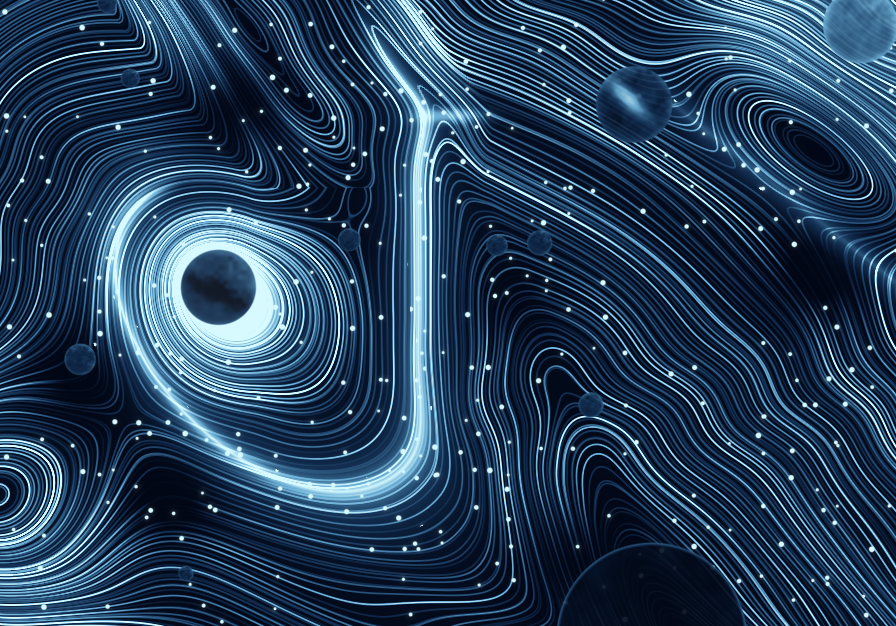
This background is drawn by a WebGL 2 fragment shader. Its source:

```glsl
#version 300 es
precision highp float;
// Glowing blue streamlines curling around a planet, with sparks and glassy spheres.
uniform vec2 u_resolution;
out vec4 outColor;

#define LINE_DENSITY 72.0
#define LINE_WIDTH 0.0014
#define LINE_GAIN 1.75
#define RIDGE_GAIN 1.0
#define SPARK_CELL 0.052
#define SPARK_SIZE 0.0040
#define VORTEX vec2(0.349, 0.541)

const vec3 DEEP = vec3(0.004, 0.025, 0.08), NAVY = vec3(0.06, 0.16, 0.29);
const vec3 STEEL = vec3(0.17, 0.34, 0.49), SKY = vec3(0.43, 0.69, 0.84);
const vec3 ICE = vec3(0.84, 0.98, 1.0);

// Spheres: centre, radius
const vec3 SPHERES[12] = vec3[](
  vec3(0.349, 0.541, 0.060), vec3(1.375, 0.959, 0.060), vec3(1.013, 0.833, 0.061),
  vec3(1.041, -0.019, 0.152), vec3(0.208, 0.875, 0.015), vec3(0.558, 0.617, 0.018),
  vec3(0.794, 0.608, 0.017), vec3(0.862, 0.612, 0.020), vec3(0.944, 0.353, 0.020),
  vec3(0.128, 0.426, 0.025), vec3(0.171, 0.996, 0.016), vec3(0.297, 0.084, 0.012));

// Soft light and shade: centre, radius, strength
const vec4 BLOBS[12] = vec4[](
  vec4(1.20, 0.97, 0.14, 0.60), vec4(0.64, 0.92, 0.10, 0.80), vec4(0.88, 0.74, 0.18, 0.40),
  vec4(0.04, 0.18, 0.13, 0.50), vec4(0.38, 0.82, 0.11, -0.70), vec4(0.13, 0.39, 0.09, -0.80),
  vec4(0.27, 0.21, 0.08, -0.85), vec4(1.31, 0.57, 0.10, -0.80), vec4(0.82, 0.53, 0.08, -0.50),
  vec4(1.30, 0.77, 0.11, -0.40), vec4(0.93, 0.10, 0.11, -0.65), vec4(0.35, 0.54, 0.20, 0.35));

float hash(vec2 p) { return fract(sin(dot(p, vec2(127.1, 311.7))) * 43758.5453); }

float noise(vec2 p) {
  vec2 i = floor(p), f = fract(p);
  f = f * f * (3.0 - 2.0 * f);
  return mix(mix(hash(i), hash(i + vec2(1, 0)), f.x),
             mix(hash(i + vec2(0, 1)), hash(i + vec2(1, 1)), f.x), f.y);
}

float smoothMin(float a, float b, float k) {
  float h = max(k - abs(a - b), 0.0) / k;
  return min(a, b) - h * h * k * 0.25;
}

float bump(vec2 d, vec2 size) { d /= size; return exp(-dot(d, d)); }

// Size of the tilted, off-centre ellipse through p; 1 on the bright rim
float vortexRadius(vec2 p) {
  vec2 d = p - VORTEX;
  vec2 w = vec2(d.x - d.y, d.x + d.y) * 0.7071 / vec2(0.297, 0.180);
  float shift = 0.385, k = 1.0 - shift * shift, b = w.x * shift;
  return (sqrt(b * b + k * dot(w, w)) - b) / k;
}

// Signed offset from the tall stem of the ridge
float stemOffset(vec2 p) {
  float t = p.y - 0.82;
  return p.x - 0.67 + 0.3 * (t + sqrt(t * t + 0.002)) - 0.02 * bump(vec2(t, 0), vec2(0.06));
}

// Rim of the vortex joined to the stem
float ridgeOffset(vec2 p) {
  float low = 0.22 - 1.2 * max(p.x - 0.68, 0.0);
  float lean = p.x + 0.8 * max(p.y - 0.7, 0.0);
  float stem = smoothstep(low, low + 0.28, p.y) * smoothstep(0.4, 0.62, lean);
  return mix((vortexRadius(p) - 1.0) * 0.19, stemOffset(p), stem);
}

// Stream function; its level curves are the lines
float stream(vec2 p, float ridge) {
  float x = p.x - 0.706;
  float slope = 0.777 - 0.55 * x - 0.5 * x * x * smoothstep(0.9, 0.3, p.y);
  float arch = smoothMin(ridge, 0.8 * (slope - p.y), 0.08);
  float s = mix(ridge, arch, smoothstep(-0.02, 0.11, stemOffset(p)));
  vec2 d = p - vec2(1.31, 0.77);
  s += 0.19 * bump(vec2(0.78 * d.x - 0.63 * d.y, 0.63 * d.x + 0.78 * d.y), vec2(0.22, 0.085));
  s -= 0.60 * bump(p - vec2(-0.06, 0.19), vec2(0.23, 0.21));
  s -= 0.16 * bump(p - VORTEX - vec2(0.015, -0.015), vec2(0.12));
  float calm = smoothstep(0.0, 0.12, abs(ridge)) * smoothstep(0.4, 1.1, vortexRadius(p));
  return s + calm * (0.03 * noise(p * 4.0) + 0.008 * sin(p.x * 19.0 + 4.0 * sin(p.y * 9.0)));
}

vec3 ramp(float t) {
  vec3 c = mix(DEEP, NAVY, smoothstep(0.0, 0.22, t));
  c = mix(c, STEEL, smoothstep(0.18, 0.45, t));
  c = mix(c, SKY, smoothstep(0.4, 0.8, t));
  return mix(c, ICE, smoothstep(0.75, 1.25, t));
}

void main() {
  vec2 p = gl_FragCoord.xy / u_resolution.y;
  float pixel = 1.0 / u_resolution.y;
  float ridge = ridgeOffset(p), psi = stream(p, ridge);
  float steep = max(length(vec2(dFdx(psi), dFdy(psi))) / pixel, 0.08);

  // Regional brightness, ridge, diagonal edge and vortex core
  float light = 0.72;
  for (int i = 0; i < 12; i++) light += BLOBS[i].w * bump(p - BLOBS[i].xy, vec2(BLOBS[i].z));
  float gap = smoothstep(0.2, 0.3, p.x) * smoothstep(0.5, 0.62, p.y) * smoothstep(0.63, 0.55, p.x);
  float onRidge = (1.0 - gap) * smoothstep(1.25, 0.75, p.y);
  float glow = onRidge * (0.85 * exp(-abs(ridge) / 0.009) + 0.28 * exp(-abs(ridge) / 0.035));
  glow += 0.6 * bump(p - vec2(0.72, 0.815), vec2(0.05, 0.012));
  float edge = p.y - 0.83 + 0.8 * (p.x - 1.08);
  float band = smoothstep(0.95, 1.15, p.x) * exp(-abs(edge) / 0.022);
  float haze = smoothstep(0.15, 0.36, edge) * smoothstep(0.9, 1.15, p.x);
  vec2 c = p - VORTEX - vec2(0.010, -0.010);
  float core = length(vec2(c.x - c.y, c.x + c.y) * 0.7071 / vec2(1.25, 0.95));
  float coreGlow = 0.95 * smoothstep(0.095, 0.055, core) + 0.28 * exp(-core * core / 0.013);
  light = max(light + 0.7 * band + 0.35 * haze, 0.06);
  float value = 0.055 * light + RIDGE_GAIN * glow + coreGlow + 0.35 * band + 0.26 * haze;

  // Two families of streamlines, fading along their length
  for (int k = 0; k < 2; k++) {
    float density = LINE_DENSITY * (1.0 + 0.83 * float(k));
    float t = psi * density, id = floor(t), seed = hash(vec2(id, float(k) + 3.0));
    float dist = abs(fract(t) - 0.5) / (density * steep);
    float cover = clamp((LINE_WIDTH - dist) / pixel + 0.5, 0.0, 1.0);
    float fade = 0.2 + 1.1 * noise(p * 4.0 + seed * 40.0);
    value += LINE_GAIN * cover * fade * (0.2 + 0.8 * seed * seed) * light * (1.0 - 0.4 * float(k));
  }
  vec3 color = ramp(value);

  // Scattered sparks, more crowded along the ridge
  for (int k = 0; k < 2; k++) {
    float size = SPARK_CELL * (1.0 - 0.45 * float(k));
    vec2 g = p / size + 17.0 * float(k), cell = floor(g);
    vec2 at = 0.2 + 0.6 * vec2(hash(cell), hash(cell + 31.0));
    float dist = length(fract(g) - at) * size;
    float spark = SPARK_SIZE * (0.5 + 0.6 * hash(cell + 7.0));
    float lit = step(hash(cell + 53.0), (k == 0 ? 0.34 : 0.06) + 0.7 * glow + 0.2 * band);
    float dotMask = smoothstep(spark + pixel, spark - pixel, dist) + 0.3 * exp(-dist / 0.003);
    color = mix(color, ICE, lit * min(dotMask, 1.0));
  }

  // Spheres: mottled surface, lit from the upper right, bright thin rim
  for (int i = 0; i < 12; i++) {
    vec3 s = SPHERES[i];
    vec2 n = (p - s.xy) / s.z;
    float r = length(n), mask = smoothstep(s.z + pixel, s.z - pixel, r * s.z);
    float mottled = noise(n * 3.0 + s.xy * 40.0) * 0.6 + noise(n * 8.0 + s.xy * 70.0) * 0.4;
    float shade = 0.10 + 0.36 * mottled * (0.6 + 0.4 * dot(n, vec2(0.5, 0.8))) + 0.25 * pow(min(r, 1.0), 8.0);
    if (i == 0) shade -= 0.18 * bump(vec2(n.y + 0.45 * n.x + 0.1, 0), vec2(0.35));
    if (i == 1) shade += 0.30;
    if (i == 2) shade += 0.8 * bump(vec2(n.x + n.y, n.x - n.y + 0.3), vec2(0.28, 0.9)) - 0.05;
    if (i == 3) shade = 0.02 + 0.09 * mottled * r + 0.35 * smoothstep(0.96, 1.0, r);
    color = mix(color, ramp(shade), mask * 0.92);
  }
  outColor = vec4(color, 1.0);
}
```
